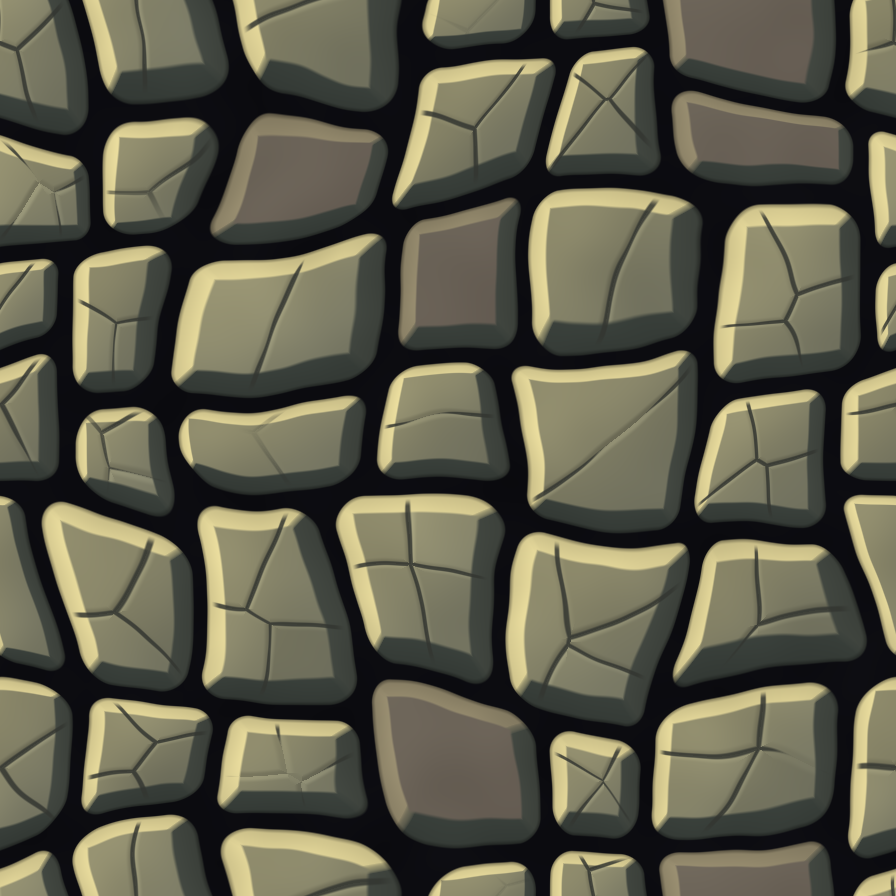
Reproduce this texture procedurally as a WebGL 1 fragment shader.

```glsl
precision highp float;
// Bevelled, cracked cobblestones with dark joints, lit from the upper left.
// A wrapped grid holds one slanted joint per cell, alternately horizontal and
// vertical; the four joints around each grid corner enclose one stone.
uniform vec2 u_resolution;

const float CELLS = 6.0; // even, so that the alternation wraps

vec2 hash2(vec2 c) {
  return fract(sin(vec2(dot(c, vec2(127.1, 311.7)), dot(c, vec2(269.5, 183.3)))) * 43758.545);
}

float corner(vec2 cell, vec2 offset, float period) {
  return dot(hash2(mod(cell, period) + 11.0) * 2.0 - 1.0, offset);
}

// Gradient noise that repeats after a whole number of cells.
float noise(vec2 p, float period) {
  vec2 i = floor(p), f = p - i, u = f * f * f * (f * (f * 6.0 - 15.0) + 10.0);
  vec2 o = vec2(0.0, 1.0);
  float low = mix(corner(i, f, period), corner(i + o.yx, f - o.yx, period), u.x);
  float high = mix(corner(i + o, f - o, period), corner(i + 1.0, f - 1.0, period), u.x);
  return mix(low, high, u.y);
}

// Position of a cell's joint across the cell, at a place along it.
float joint(vec2 cell, float along) {
  vec2 h = hash2(mod(cell, CELLS) + 3.0);
  return 0.25 + 0.5 * h.x + 0.36 * (h.y - 0.5) * (along - 0.5);
}

// Distances to the left, bottom, right and top joints of the stone at grid corner v.
vec4 stoneEdges(vec2 p, vec2 v) {
  vec2 l = v - vec2(1.0, 0.0), b = v - 1.0, r = v - vec2(0.0, 1.0), t = v;
  if (mod(v.x + v.y, 2.0) > 0.5) {
    l = v - 1.0; b = v - vec2(0.0, 1.0); r = v; t = v - vec2(1.0, 0.0);
  }
  return vec4(p.x - l.x - joint(l, p.y - l.y), p.y - b.y - joint(b, p.x - b.x),
              r.x + joint(r, p.y - r.y) - p.x, t.y + joint(t, p.x - t.x) - p.y);
}

// Inner distance to the rounded outline.
float outline(vec4 edges, float radius) {
  vec2 q = radius - min(edges.xy, edges.zw);
  return radius - length(max(q, 0.0)) - min(max(q.x, q.y), 0.0);
}

// Fragments of one stone: distance to the crack, its facing to the light, a tint.
vec3 cracks(vec2 q, vec2 seed) {
  vec2 h = hash2(seed + 5.0), nearest = vec2(0.0), second = vec2(1.0);
  float count = 2.0 + floor(h.x * 2.99), f1 = 9.0, f2 = 9.0, tint = 0.0;
  for (int k = 0; k < 4; k++) {
    float n = float(k);
    if (n >= count) break;
    vec2 r = hash2(seed + 9.0 + n * 1.7);
    float angle = 6.2832 * (h.y + (n + 0.6 * r.x) / count);
    vec2 site = (0.16 + 0.3 * r.y) * vec2(cos(angle), sin(angle));
    float f = dot(q - site, q - site);
    if (f < f1) {
      f2 = f1; second = nearest;
      f1 = f; nearest = site; tint = r.x - 0.5;
    } else if (f < f2) {
      f2 = f; second = site;
    }
  }
  vec2 across = second - nearest;
  float span = max(length(across), 0.01);
  return vec3((f2 - f1) / (2.0 * span), dot(across / span, vec2(-0.7, 0.7)), tint);
}

void main() {
  vec2 grid = gl_FragCoord.xy / u_resolution * CELLS;
  float pixel = CELLS / u_resolution.y;

  // Bend the rows broadly, then let the outlines waver.
  vec2 p = grid + 0.4 * vec2(noise(grid * 0.5, 3.0), noise(grid * 0.5 + 1.37, 3.0));
  p += 0.1 * vec2(noise(grid, 6.0), noise(grid + 2.61, 6.0));
  p += 0.03 * vec2(noise(grid * 3.0, 18.0), noise(grid * 3.0 + 7.43, 18.0));

  // Of the four stones that may cover this place, keep the deepest.
  vec4 edges = vec4(0.0);
  vec2 id = vec2(0.0);
  float depth = -9.0;
  for (int k = 0; k < 4; k++) {
    vec2 v = floor(p) + vec2(mod(float(k), 2.0), floor(float(k) * 0.5));
    vec2 seed = mod(v, CELLS);
    vec4 e = stoneEdges(p, v) - 0.045 - 0.02 * hash2(seed + 41.0).x;
    float d = outline(e, 0.13 + 0.1 * hash2(seed + 41.0).y);
    if (d > depth) { depth = d; edges = e; id = seed; }
  }
  vec2 size = max(edges.xy + edges.zw, 0.1), uv = edges.xy / size;
  float small = min(size.x, size.y);
  vec2 kind = hash2(id + 23.0);
  float taupe = step(0.8, kind.x);
  float shade = clamp(0.5 + 0.5 * (uv.x - uv.y), 0.0, 1.0);
  float grain = noise(grid * 2.0, 12.0);

  // Bevel faces, mitred where two of them meet.
  vec4 slope = edges / (vec4(0.12, 0.16, 0.15, 0.115) * clamp(1.3 * small, 0.55, 1.0) * (0.85 + 0.3 * kind.y));
  float level = min(min(slope.x, slope.y), min(slope.z, slope.w));
  vec4 face = max(1.0 - (slope - level) / 0.22, 0.0);
  face /= dot(face, vec4(1.0));
  vec3 lit = mix(vec3(0.89, 0.84, 0.6), vec3(0.65, 0.62, 0.46), smoothstep(0.35, 0.95, shade + 0.3 * grain));
  lit = mix(lit, lit * vec3(0.66, 0.65, 0.72), taupe);
  vec3 bevel = lit * (face.x + 0.96 * face.w) + vec3(0.22, 0.245, 0.225) * face.y + vec3(0.25, 0.27, 0.245) * face.z;
  bevel *= 0.92 + 0.1 * clamp(level, 0.0, 1.0) + 0.08 * grain;

  // Flat top, with its cracks on the larger stones.
  vec3 top = mix(vec3(0.57, 0.555, 0.43), vec3(0.45, 0.45, 0.375), smoothstep(0.15, 0.85, shade));
  top = mix(top, mix(vec3(0.44, 0.41, 0.36), vec3(0.38, 0.345, 0.31), shade), taupe);
  top *= 1.0 + 0.09 * grain;
  vec3 crack = cracks((uv - 0.5) * size + 0.06 * grain, id);
  float cracked = smoothstep(0.5, 0.62, small) * (1.0 - taupe);
  float rim = 1.0 - smoothstep(0.015, 0.05, crack.x);
  top *= 1.0 + cracked * (0.1 * crack.z + 0.17 * crack.y * rim);

  vec3 color = mix(bevel, top, smoothstep(0.92, 1.08, level));
  float width = 0.015 * smoothstep(-0.45, 0.05, noise(grid * 1.5 + 4.2, 9.0));
  float line = (1.0 - smoothstep(width - pixel, width + pixel, crack.x)) * smoothstep(0.0, 0.008, width);
  color = mix(color, vec3(0.2, 0.21, 0.19), 0.85 * cracked * line * smoothstep(0.2, 0.7, level));

  // Dark joints, with a soft contour around each stone.
  color *= 0.7 + 0.3 * smoothstep(0.0, 0.03, depth);
  vec3 gap = vec3(0.045, 0.045, 0.062) * (1.0 + 0.3 * grain);
  gl_FragColor = vec4(mix(gap, color, smoothstep(-pixel, pixel, depth)), 1.0);
}
```
